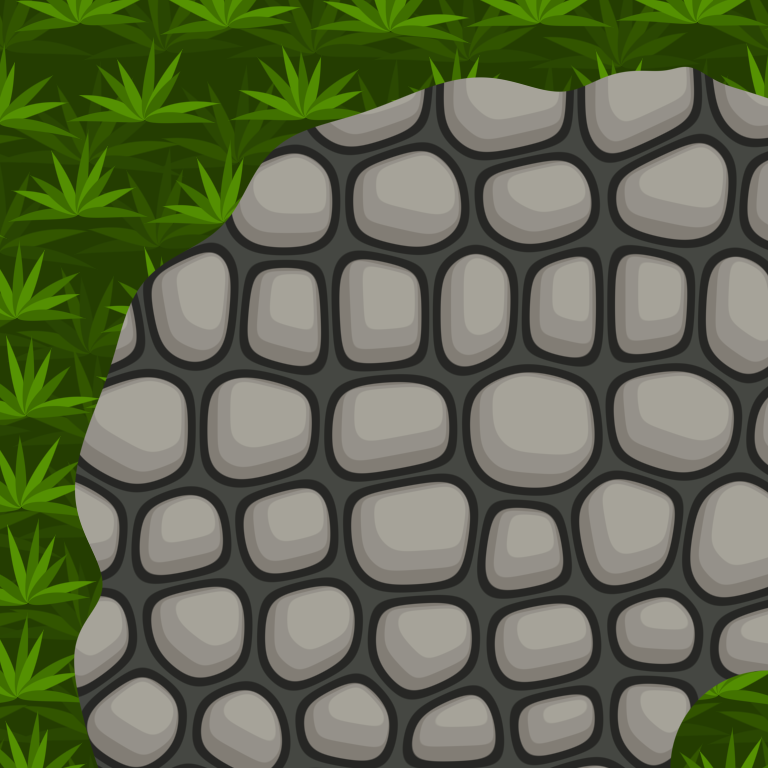
Reproduce this texture procedurally as a WebGL 1 fragment shader.

```glsl
precision highp float;
// Rounded cobblestone path curving through dark green tufted grass.

uniform vec2 u_resolution;

float hash(vec2 p) {
  return fract(sin(dot(p, vec2(127.1, 311.7))) * 43758.5453);
}

// Each course of stones: first stone x, spacing, height.
vec3 course(float row) {
  if (row < -0.5) return vec3(0.260, 0.170, -0.060);
  if (row < 0.5) return vec3(0.169, 0.138, 0.062);
  if (row < 1.5) return vec3(0.254, 0.150, 0.167);
  if (row < 2.5) return vec3(0.237, 0.146, 0.290);
  if (row < 3.5) return vec3(0.345, 0.176, 0.447);
  if (row < 4.5) return vec3(0.254, 0.120, 0.596);
  if (row < 5.5) return vec3(0.365, 0.169, 0.740);
  return vec3(0.482, 0.172, 0.876);
}

// Stone centre in xy, size weight in z.
vec3 stoneSite(float row, float offset, float x) {
  vec3 c = course(row);
  float column = floor((x - c.x) / c.y + 0.5) + offset;
  vec2 id = vec2(column, row);
  vec2 jitter = vec2(hash(id + 3.7), hash(id + 9.2)) - 0.5;
  return vec3(vec2(c.x + column * c.y, c.z) + 0.026 * jitter, 0.004 * hash(id + 5.1));
}

vec3 cobbles(vec2 p, float aa) {
  // Find the stone that owns this point.
  vec3 own = vec3(0.0);
  float nearest = 10.0;
  for (int j = -1; j < 7; j++) {
    for (int i = -1; i < 2; i++) {
      vec3 s = stoneSite(float(j), float(i), p.x);
      float d = dot(p - s.xy, p - s.xy) - s.z;
      if (d < nearest) { nearest = d; own = s; }
    }
  }
  // Blend the distances to its sides; facets are inset more at lower left.
  vec3 sums = vec3(0.0);
  for (int j = -1; j < 7; j++) {
    for (int i = -2; i < 3; i++) {
      vec3 s = stoneSite(float(j), float(i), p.x);
      vec2 side = s.xy - own.xy;
      float len = length(side);
      if (len > 0.001) {
        float d = (dot(p - s.xy, p - s.xy) - s.z - nearest) / (2.0 * len);
        float away = max(0.0, dot(side / len, vec2(-0.5, -0.85)));
        sums += vec3(exp(-80.0 * d),
                     exp(-150.0 * (d - 0.017 - 0.018 * away)),
                     exp(-150.0 * (d - 0.021 - 0.043 * away)));
      }
    }
  }
  vec3 inside = -log(sums) / vec3(80.0, 150.0, 150.0);
  vec3 color = mix(vec3(0.27, 0.28, 0.26), vec3(0.15, 0.15, 0.14),
                   smoothstep(-aa, aa, inside.x - 0.002));
  vec3 stone = mix(vec3(0.51, 0.49, 0.46), vec3(0.585, 0.57, 0.54),
                   smoothstep(-aa, aa, inside.y));
  stone = mix(stone, vec3(0.65, 0.64, 0.60), smoothstep(-aa, aa, inside.z));
  return mix(color, stone, smoothstep(-aa, aa, inside.x - 0.012));
}

// Paint one layer of fanned tufts, upper rows first.
vec3 tufts(vec2 p, vec3 color, vec3 dim, vec3 bright, float size, float seed, float aa) {
  float baseRow = floor((0.961 - p.y) / 0.125);
  for (int j = 0; j < 3; j++) {
    float row = baseRow + float(j);
    bool lower = row > 2.5;
    float pitch = lower ? 0.182 : 0.202;
    float start = lower ? 0.033 : 0.094 - 0.1 * mod(row, 2.0);
    float column = floor((p.x - start) / pitch + 0.5);
    for (int i = -1; i < 2; i++) {
      vec2 id = vec2(column + float(i), row);
      vec2 root = vec2(start + id.x * pitch, 0.961 - 0.125 * row);
      root += 0.024 * (vec2(hash(id + seed), hash(id + seed + 4.0)) - 0.5);
      vec2 q = (p - root) / size;
      q.y += 2.2 * q.x * q.x;
      for (int k = 0; k < 9; k++) {
        float n = float(k);
        float r = hash(id + vec2(n * 1.7, seed));
        float angle = (n - 4.0) * 0.36 + (r - 0.5) * 0.25;
        vec2 dir = vec2(sin(angle), cos(angle));
        float t = clamp(dot(q, dir) / (0.085 + 0.03 * r), 0.0, 1.0);
        float halfWidth = 0.021 * sqrt(t) * (1.0 - t);
        float across = abs(q.x * dir.y - q.y * dir.x);
        vec3 blade = mix(dim, bright, mod(n, 2.0) * 0.8 + 0.2 * r);
        color = mix(color, blade, smoothstep(0.0, 2.0 * aa, halfWidth - across));
      }
    }
  }
  return color;
}

vec3 grass(vec2 p, float aa) {
  vec3 color = vec3(0.14, 0.24, 0.005);
  color = tufts(p + vec2(0.09, 0.035), color, vec3(0.16, 0.27, 0.01),
                vec3(0.20, 0.34, 0.0), 1.2, 17.0, aa);
  return tufts(p, color, vec3(0.24, 0.42, 0.0), vec3(0.34, 0.58, 0.01), 1.0, 2.0, aa);
}

float bump(float x, float width) {
  return exp(-x * x / (width * width));
}

// Positive inside the path: a wavy quarter disc with a grassy corner.
float pathShape(vec2 p) {
  vec2 v = vec2(1.0 - p.x, p.y);
  float a = atan(v.y, v.x + 0.00001);
  float rim = 0.872 + 0.15 * sin(2.0 * a);
  rim += 0.02 * cos(21.8 * (a - 0.637)) * bump(a - 0.785, 0.22);
  rim -= 0.05 * bump(a - 0.27, 0.07) + 0.035 * bump(a - 1.274, 0.07);
  rim += 0.013 * bump(a - 1.46, 0.03);
  return min(rim - length(v), length(v) - 0.127);
}

void main() {
  vec2 p = gl_FragCoord.xy / u_resolution;
  float aa = 0.8 / min(u_resolution.x, u_resolution.y);
  float onPath = smoothstep(-aa, aa, pathShape(p));
  gl_FragColor = vec4(mix(grass(p, aa), cobbles(p, aa), onPath), 1.0);
}
```
